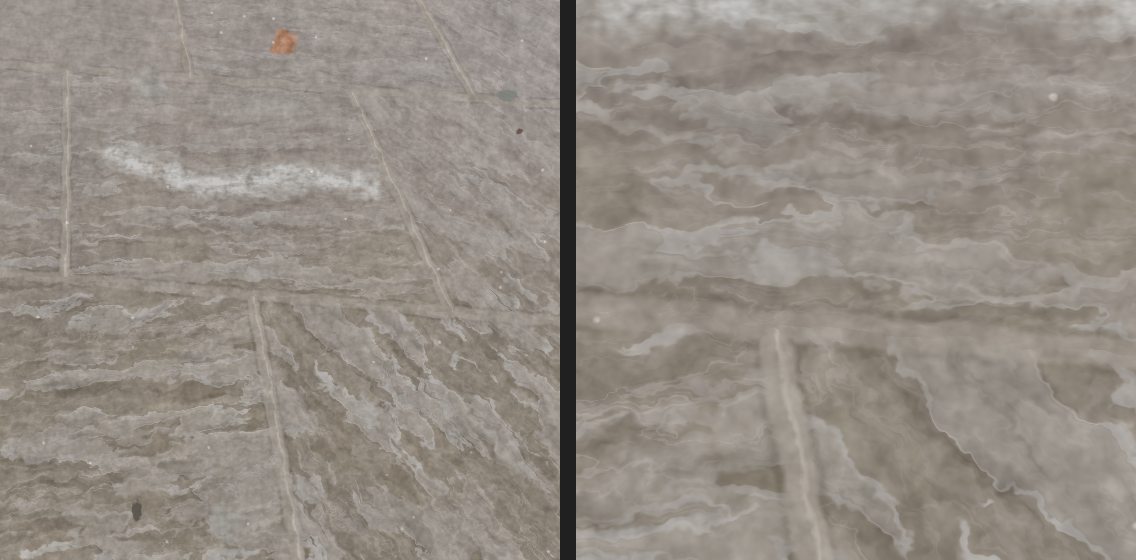
Left: the whole. Right: its middle third, enlarged.
This texture is drawn by a Shadertoy shader. Its source:

```glsl
// Weathered sandstone paving in perspective, with riven veins, mortar joints and a lime streak.

float gradientDot(vec2 cell, vec2 offset) {
    float a = 6.2832 * fract(sin(dot(cell, vec2(127.1, 311.7))) * 43758.5);
    return dot(vec2(cos(a), sin(a)), offset);
}

float gradientNoise(vec2 p) {
    vec2 i = floor(p), f = p - i;
    vec2 u = f * f * f * (f * (f * 6.0 - 15.0) + 10.0);
    vec2 e = vec2(1, 0);
    return mix(mix(gradientDot(i, f), gradientDot(i + e, f - e), u.x),
               mix(gradientDot(i + e.yx, f - e.yx), gradientDot(i + 1.0, f - 1.0), u.x), u.y);
}

float fbm(vec2 p) {
    float sum = 0.0, amp = 0.6;
    for (int i = 0; i < 4; i++) {
        sum += amp * gradientNoise(p);
        p = p * 2.03 + 17.3;
        amp *= 0.55;
    }
    return sum;
}

// Height of the split stone layers; x runs along the grain
float strata(vec2 q) {
    q += 0.6 * vec2(fbm(q * 0.9 + 5.0), fbm(q * 0.9 + 31.0));
    return fbm(q);
}

// Soft ragged ellipse
float blot(vec2 p, vec2 centre, vec2 radii) {
    float r = length((p - centre) / radii) + 1.1 * fbm(p * 50.0);
    return smoothstep(1.15, 0.7, r);
}

// Joints between slabs: x at the top edge, slope, course
const vec3 JOINTS[5] = vec3[5](
    vec3(0.312, 0.194, 0), vec3(0.749, 0.56, 0),
    vec3(0.12, -0.007, 1), vec3(0.552, 0.455, 1),
    vec3(0.356, 0.178, 2));

void mainImage(out vec4 fragColor, in vec2 fragCoord) {
    vec2 p = fragCoord / iResolution.xy;
    float v = 1.0 - p.y;
    float grit = fbm(p * 38.0);
    float speckle = gradientNoise(p * 105.0) + 0.7 * gradientNoise(p * 170.0 + 40.0);
    float wobble = 0.007 * fbm(p * 24.0);

    // Courses, and the nearest joint measured in half widths
    float halfWidth = mix(0.006, 0.0125, v);
    float upper = v - 0.114 - 0.073 * p.x + wobble;
    float lower = v - 0.487 - 0.087 * p.x + wobble;
    float course = step(0.0, upper) + step(0.0, lower);
    float bed = abs(upper) < abs(lower) ? upper : lower;
    float across = bed / halfWidth, upright = 0.0, slabsRight = 0.0;
    for (int i = 0; i < 5; i++) {
        vec3 j = JOINTS[i];
        if (j.z != course) continue;
        float d = (p.x - j.x - j.y * v + wobble) * inversesqrt(1.0 + j.y * j.y);
        slabsRight += step(d, 0.0);
        if (abs(d / halfWidth) < abs(across)) {
            across = d / halfWidth;
            upright = 1.0;
        }
    }

    // Ground plane, turned to the grain of each slab and roughened
    vec2 ground = vec2(p.x - 0.5, 2.2) * 2.2 / (v + 1.2);
    float angle = slabsRight < 0.5 ? -0.97 : 0.14 * (course - 1.0);
    float c = cos(angle), s = sin(angle);
    vec2 grain = mat2(c, -s, s, c) * ground * vec2(4.2, 12.5);
    grain += 13.7 * vec2(course, slabsRight);
    grain += vec2(0.25, 0.3) * vec2(fbm(ground * 22.0), fbm(ground * 22.0 + 50.0));

    // Riven surface: pale shelves, coarse and fine veins, lit ledges
    float height = strata(grain);
    float fine = strata(grain * 1.9 + 70.0);
    float ledge = height - strata(grain + vec2(0.03, 0.13));
    float patches = smoothstep(-0.3, 0.15, fbm(grain * 0.45 + 20.0));
    float vein = smoothstep(0.08, 0.015, abs(height - 0.06)) * patches;
    float thread = smoothstep(0.07, 0.01, abs(fine - 0.03)) * (1.0 - 0.6 * patches);
    float shelf = smoothstep(0.06, 0.16, height);
    float relief = mix(0.55, 1.0, smoothstep(0.1, 0.8, v));
    if (course < 0.5 && slabsRight > 1.5) relief = 0.3;

    vec3 stone = mix(vec3(0.595, 0.565, 0.545), vec3(0.545, 0.51, 0.463), smoothstep(0.0, 0.75, v));
    stone += vec3(0.05, 0.04, 0.025) * fbm(p * 5.0 + 3.0);
    stone = mix(stone, vec3(0.645, 0.627, 0.61), relief * 0.5 * shelf);
    stone = mix(stone, vec3(0.67, 0.655, 0.64), relief * 0.5 * thread);
    stone = mix(stone, vec3(0.69, 0.68, 0.67), relief * 0.75 * vein);
    stone -= relief * 0.045 * smoothstep(0.05, 0.25, -fine);
    stone += relief * 0.17 * clamp(ledge, -0.35, 0.35) + 0.1 * grit + 0.035 * speckle;
    stone += vec3(0.02, 0.02, 0.025) * smoothstep(0.4, 1.0, p.x) * (1.0 - v);

    // Mortar, worn into the slabs, with a bright scraped line
    float inside = smoothstep(1.25, 0.7, abs(across) + 0.5 * grit);
    vec3 mortar = vec3(0.625, 0.597, 0.56) + 0.13 * grit + 0.035 * speckle;
    mortar += upright * 0.08 * smoothstep(0.35, 0.0, abs(across - 0.3 + 0.7 * grit));
    stone -= 0.05 * smoothstep(0.5, 0.0, abs(abs(across) - 1.2)) * smoothstep(-0.25, 0.2, fbm(p * 14.0));
    vec3 color = mix(stone, mortar, inside * mix(0.6, 0.85, upright));

    // Lime streak along a shallow curve
    float t = (p.x - 0.17) / 0.51;
    float curve = 0.728 - 0.062 * smoothstep(0.0, 0.45, t) + 0.018 * smoothstep(0.4, 0.7, t)
                - 0.016 * smoothstep(0.75, 1.0, t);
    float offset = (p.y - curve + 0.03 * fbm(p * vec2(14, 35))) / 0.021;
    float streak = exp(-offset * offset) * smoothstep(0.0, 0.06, t) * smoothstep(1.01, 0.98, t);
    streak *= 0.65 + 1.4 * fbm(p * vec2(30, 60)) + 0.35 * speckle;
    color = mix(color, vec3(0.79, 0.79, 0.785), clamp(streak, 0.0, 0.9));

    // Stains, leaf and small dark marks
    float stain = blot(p, vec2(0.264, 0.85), vec2(0.034)) + blot(p, vec2(0.397, 0.068), vec2(0.034));
    color = mix(color, vec3(0.64, 0.635, 0.62) + 0.2 * grit, 0.5 * stain);
    color = mix(color, vec3(0.48, 0.5, 0.48), 0.75 * blot(p, vec2(0.905, 0.829), vec2(0.02, 0.01)));
    color = mix(color, vec3(0.67, 0.51, 0.41) + 0.3 * grit, blot(p, vec2(0.508, 0.925), vec2(0.022, 0.024)));
    color = mix(color, vec3(0.32, 0.3, 0.28), 0.8 * blot(p, vec2(0.244, 0.085), vec2(0.009, 0.021)));
    color = mix(color, vec3(0.34, 0.24, 0.21), 0.7 * blot(p, vec2(0.927, 0.766), vec2(0.007, 0.006)));

    // Scattered pale chips
    vec2 cell = floor(p * 22.0);
    vec2 rnd = fract(sin(vec2(dot(cell, vec2(41.3, 289.1)), dot(cell, vec2(173.7, 57.9)))) * 9631.7);
    float chip = length(fract(p * 22.0) - 0.2 - 0.6 * rnd) + 0.05 * speckle;
    color += 0.16 * smoothstep(0.08, 0.02, chip) * step(0.93, fract(rnd.x * 37.0 + rnd.y * 11.0));

    fragColor = vec4(color, 1.0);
}
```
